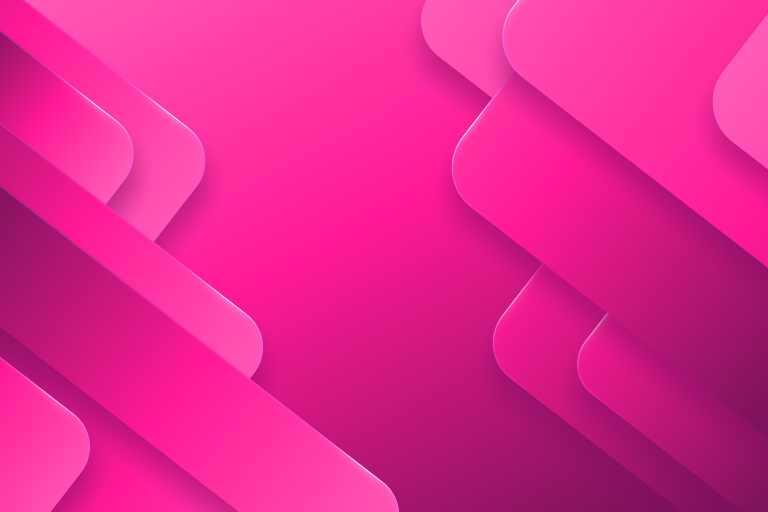
Give the GLSL for this background, as a WebGL 2 fragment shader.

```glsl
#version 300 es
precision highp float;
// Overlapping glossy pink panels sliding in diagonally from both sides.
// Each panel is a rounded box in a tilted frame, with a colour ramp along
// its length, a soft drop shadow, a violet rim and a white glint.
uniform vec2 u_resolution;
out vec4 fragColor;

const vec3 LIGHT = vec3(1.0, 0.36, 0.72);
const vec3 HOT = vec3(1.0, 0.1, 0.58);
const vec3 DARK = vec3(0.49, 0.075, 0.36);
const vec3 SHADOW = vec3(0.5, 0.05, 0.39);
const vec3 VIOLET = vec3(0.92, 0.34, 0.94);
const vec3 GLINT = vec3(1.0, 0.92, 0.98);
const vec2 SHADOW_SHIFT = vec2(0.027, -0.031);
const float LEFT = -1.0;
const float RIGHT = 1.0;

// Light pink at 0, hot pink at 0.5, dark plum at 1
vec3 ramp(float t) {
  t = clamp(t, 0.0, 1.0) * 2.0;
  return t < 1.0 ? mix(LIGHT, HOT, t) : mix(HOT, DARK, t - 1.0);
}

// Signed distance to a rounded box spanning from the origin to size
float roundedBox(vec2 p, vec2 size, float radius) {
  vec2 d = abs(p - 0.5 * size) - 0.5 * size + radius;
  return length(max(d, 0.0)) + min(max(d.x, d.y), 0.0) - radius;
}

// Gaussian falloff of the given width
float bell(float x, float width) {
  return exp(-x * x / (width * width));
}

// Lays one panel over base. Its corner is the rounded one facing the centre,
// tone is the ramp value at its end and one unit inward,
// glow is the strength of the rim and of the glint.
vec3 panel(vec3 base, vec2 q, float side, vec2 corner, float thickness,
           float radius, vec2 tone, vec2 glow, float px) {
  vec2 local = (q - corner) * side;
  vec2 size = vec2(3.0, thickness);
  float d = roundedBox(local, size, radius);

  // Drop shadow
  float shade = roundedBox(local - SHADOW_SHIFT * side, size, radius);
  vec3 col = mix(base, SHADOW, 0.48 * (1.0 - smoothstep(-0.045, 0.045, shade)));

  // Face
  float mask = 1.0 - smoothstep(-0.5 * px, 0.5 * px, d);
  vec3 face = ramp(mix(tone.x, tone.y, local.x));

  // Rim and glint on the lit edge: x runs across it, y along it
  vec2 lit = side > 0.0 ? local : local.yx;
  float width = max(0.0028, px);
  float line = 1.0 - smoothstep(0.0, width, abs(d + 0.5 * width));
  float spot = bell(lit.y - 0.125, 0.065) * bell(lit.x, 0.06) * glow.y;
  float rim = line * bell(lit.x, 0.11) * glow.x;
  rim *= 0.45 + 0.55 * bell(lit.y - 0.08, 0.16);
  face = mix(face, VIOLET, clamp(rim, 0.0, 1.0));
  face = mix(face, GLINT, spot * max(line * 0.9, 0.4 * exp(-abs(d) / 0.007)));
  return mix(col, face, mask);
}

void main() {
  vec2 p = gl_FragCoord.xy / u_resolution.y;
  float px = 1.0 / u_resolution.y;

  // Tilted frame hung from the top left: x runs down the panels
  vec2 down = vec2(p.x, 1.0 - p.y);
  vec2 q = vec2(dot(down, vec2(0.79, 0.613)), dot(down, vec2(0.613, -0.79)));

  // Backdrop
  vec3 col = ramp(dot(down, vec2(0.317, 0.593)) + 0.01);

  // Left stack, back to front
  vec2 shine = vec2(0.8, 1.0);
  col = panel(col, q, LEFT, vec2(0.527, 0.029), 0.35, 0.082, vec2(0.04, 1.04), shine, px);
  col = panel(col, q, LEFT, vec2(0.408, -0.046), 0.3, 0.082, vec2(0.0, 2.5), shine, px);
  col = panel(col, q, LEFT, vec2(0.839, -0.189), 0.25, 0.082, vec2(0.03, 1.08), shine, px);
  col = panel(col, q, LEFT, vec2(1.25, -0.39), 0.5, 0.082, vec2(0.03, 1.0), vec2(0.0), px);
  col = panel(col, q, LEFT, vec2(1.25, -0.285), 0.219, 0.082, vec2(0.03, 0.95), shine, px);
  col = panel(col, q, LEFT, vec2(0.691, -0.55), 0.5, 0.082, vec2(0.08, 1.75), vec2(0.7, 0.7), px);

  // Right stack, back to front
  vec2 faint = vec2(0.3, 0.0);
  col = panel(col, q, RIGHT, vec2(0.656, 0.438), 0.6, 0.088, vec2(0.0, 0.7), faint, px);
  col = panel(col, q, RIGHT, vec2(1.152, 0.027), 0.35, 0.088, vec2(0.53, 1.38), vec2(0.45, 0.7), px);
  col = panel(col, q, RIGHT, vec2(1.311, 0.1), 0.3, 0.074, vec2(0.55, 1.5), vec2(0.45, 0.8), px);
  col = panel(col, q, RIGHT, vec2(0.877, 0.244), 0.4, 0.098, vec2(0.33, 1.17), shine, px);
  col = panel(col, q, RIGHT, vec2(0.799, 0.506), 0.6, 0.098, vec2(0.1, 0.74), shine, px);
  col = panel(col, q, RIGHT, vec2(1.201, 0.658), 0.4, 0.098, vec2(0.0, 0.7), faint, px);

  fragColor = vec4(col, 1.0);
}
```
